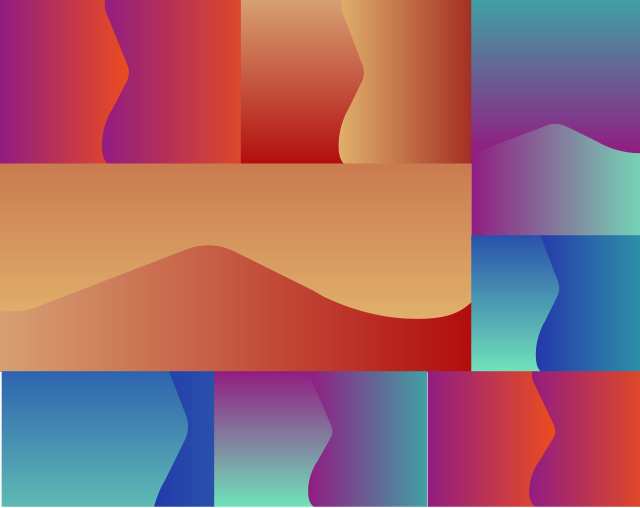
This background is drawn by a Shadertoy shader. Its source:

```glsl
#define GRID vec2(768.0, 609.0)  // layout units across the canvas
#define CREST_AT 0.448           // place of the crest along the wave
#define CREST_HEIGHT 1.076
#define RISE 2.47
#define FALL 3.19
#define CREST_ROUND 0.30
#define FOOT_ROUND 0.12
#define TROUGH_AT 0.885
#define TROUGH_BEND 7.7
#define TROUGH_CURL 700.0

const vec3 PAPER  = vec3(1.00, 1.00, 1.00);
const vec3 PLUM   = vec3(0.57, 0.11, 0.51);
const vec3 ORANGE = vec3(0.92, 0.30, 0.12);
const vec3 EMBER  = vec3(0.87, 0.28, 0.16);
const vec3 TAN    = vec3(0.84, 0.63, 0.45);
const vec3 SAND   = vec3(0.88, 0.69, 0.42);
const vec3 CLAY   = vec3(0.79, 0.48, 0.31);
const vec3 RED    = vec3(0.70, 0.05, 0.05);
const vec3 RUST   = vec3(0.64, 0.18, 0.14);
const vec3 TEAL   = vec3(0.25, 0.63, 0.64);
const vec3 MINT   = vec3(0.44, 0.89, 0.73);
const vec3 SAGE   = vec3(0.46, 0.83, 0.71);
const vec3 COBALT = vec3(0.14, 0.22, 0.67);
const vec3 BLUE   = vec3(0.16, 0.32, 0.67);
const vec3 AZURE  = vec3(0.18, 0.39, 0.68);
const vec3 LAGOON = vec3(0.18, 0.56, 0.66);
const vec3 SEA    = vec3(0.37, 0.73, 0.71);

float smoothMin(float a, float b, float k) {
    float h = max(k - abs(a - b), 0.0);
    return min(a, b) - h * h / (4.0 * k);
}

// Wave profile: small foot, rounded crest, then a trough curling up
float wave(float t) {
    float d = t - TROUGH_AT;
    float curl = max(d, 0.0);
    float trough = TROUGH_BEND * d * d + TROUGH_CURL * curl * curl * curl * curl;
    float rise = CREST_HEIGHT + RISE * (t - CREST_AT);
    float fall = CREST_HEIGHT - FALL * (t - CREST_AT);
    float foot = 0.12 - 0.9 * t;
    float hill = -smoothMin(-smoothMin(rise, fall, CREST_ROUND), -foot, FOOT_ROUND);
    return mix(hill, trough, smoothstep(0.66, 0.69, t));
}

// Two gradients parted by a wave; span is the visible stretch of the wave,
// edge holds its base and height, backAxis the direction of the rear gradient
void panel(inout vec3 color, vec2 p, vec4 rect, bool upright, vec2 span, vec2 edge,
           vec2 backAxis, vec3 back0, vec3 back1, vec3 front0, vec3 front1) {
    float pixel = GRID.y / iResolution.y;
    vec2 size = rect.zw - rect.xy;
    vec2 q = (p - rect.xy) / size;

    // Swap the axes so that one formula serves both orientations
    vec2 local = upright ? q.yx : q;
    vec2 extent = upright ? size.yx : size;
    float t = mix(span.x, span.y, local.x);
    float stepT = 0.004;
    float slope = (wave(t + stepT) - wave(t - stepT)) / (2.0 * stepT);
    slope *= edge.y * (span.y - span.x) * extent.y / extent.x;
    float side = (local.y - edge.x - edge.y * wave(t)) * extent.y;
    float inFront = clamp(side / (pixel * sqrt(1.0 + slope * slope)) + 0.5, 0.0, 1.0);

    float frontT = upright ? (q.x - edge.x) / (1.0 - edge.x) : q.x;
    vec3 back = mix(back0, back1, clamp(dot(q, backAxis), 0.0, 1.0));
    vec3 front = mix(front0, front1, clamp(frontT, 0.0, 1.0));

    vec2 inset = min(p - rect.xy, rect.zw - p);
    float cover = clamp(min(inset.x, inset.y) / pixel + 0.5, 0.0, 1.0);
    color = mix(color, mix(back, front, inFront), cover);
}

void mainImage(out vec4 fragColor, in vec2 fragCoord) {
    vec2 uv = fragCoord / iResolution.xy;
    vec2 p = vec2(uv.x, 1.0 - uv.y) * GRID;
    vec2 whole = vec2(0.0, 1.0);
    vec2 down = vec2(0.0, 1.0);
    vec3 color = PAPER;

    // Top row; neighbours overlap slightly to close the seams
    panel(color, p, vec4(0, 0, 290, 197), true, whole, vec2(0.422, 0.111),
          vec2(1.88, 0.0), PLUM, ORANGE, PLUM, EMBER);
    panel(color, p, vec4(289, 0, 567, 197), true, whole, vec2(0.422, 0.109),
          down, TAN, RED, SAND, RUST);

    // Right column
    panel(color, p, vec4(565.5, 0, 768, 283), false, vec2(0.0, 0.885), vec2(0.649, -0.124),
          down / 0.649, TEAL, PLUM, PLUM, SAGE);
    panel(color, p, vec4(565, 282, 768, 446), true, vec2(0.09, 1.0), vec2(0.384, 0.138),
          down, BLUE, MINT, COBALT, LAGOON);

    // Wide hill
    panel(color, p, vec4(0, 196, 565.5, 446), false, whole, vec2(0.745, -0.352),
          down / 0.745, CLAY, SAND, TAN, RED);

    // Bottom row
    panel(color, p, vec4(2, 445, 258, 607.5), true, vec2(0.214, 0.772), vec2(0.697, 0.176),
          down, AZURE, SEA, COBALT, BLUE);
    panel(color, p, vec4(257, 445, 512.7, 607.5), true, whole, vec2(0.441, 0.113),
          down, PLUM, MINT, PLUM, TEAL);
    panel(color, p, vec4(513.3, 445, 768, 607.5), true, whole, vec2(0.478, 0.122),
          vec2(1.68, 0.0), PLUM, ORANGE, PLUM, EMBER);

    fragColor = vec4(color, 1.0);
}
```
